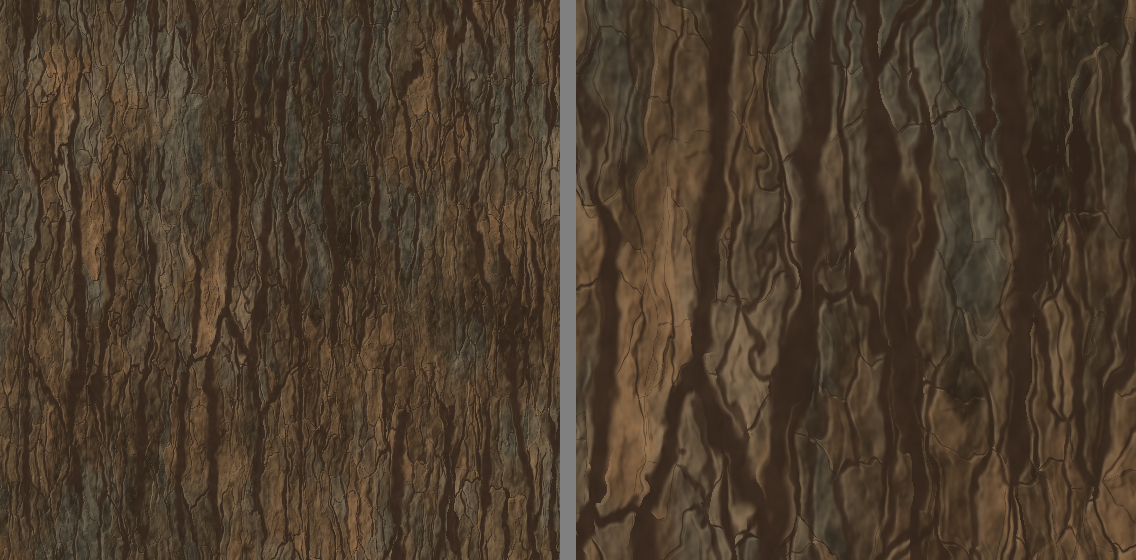
Left: the whole. Right: its middle third, enlarged.
Give the GLSL for this texture, as a Shadertoy shader.

```glsl
// Weathered tree bark: broken upright furrows between ragged flaky strips.
// Three sizes of stretched Voronoi cells give furrows, cracks and flakes;
// a height difference toward the light gives the relief.

#define PLATE_SCALE vec2(15.0, 2.7)
#define STRIP_SCALE vec2(25.0, 6.0)
#define FLAKE_SCALE vec2(47.0, 16.0)
#define FIBRE_SCALE vec2(95.0, 19.0)
#define FURROW_WIDTH 0.0062
#define RELIEF 2.5
#define LIGHT_STEP vec2(-0.0020, 0.0014)
#define FURROW_COLOR vec3(0.212, 0.154, 0.114)
#define OLIVE_COLOR vec3(0.310, 0.255, 0.182)
#define LICHEN_COLOR vec3(0.348, 0.330, 0.275)
#define RUST_COLOR vec3(0.410, 0.300, 0.200)
#define TAN_COLOR vec3(0.570, 0.485, 0.375)

float hash(vec2 p) {
    return fract(sin(dot(p, vec2(127.1, 311.7))) * 43758.5453);
}

float noise(vec2 p) {
    vec2 cell = floor(p), f = fract(p);
    f = f * f * (3.0 - 2.0 * f);
    float low = mix(hash(cell), hash(cell + vec2(1, 0)), f.x);
    float high = mix(hash(cell + vec2(0, 1)), hash(cell + vec2(1, 1)), f.x);
    return mix(low, high, f.y);
}

float fbm(vec2 p) {
    float sum = 0.0, amp = 0.57;
    for (int i = 0; i < 3; i++) {
        sum += amp * noise(p);
        p = p * 2.03 + vec2(17.3, 9.1);
        amp *= 0.5;
    }
    return sum;
}

// Bends cell borders broadly, then frays them finely
vec2 ragged(vec2 p) {
    vec2 bend = vec2(fbm(p * vec2(17.0, 8.0)), fbm(p * vec2(24.0, 13.0) + 31.7));
    vec2 fray = vec2(fbm(p * vec2(75.0, 42.0) + 3.0), fbm(p * vec2(80.0, 45.0) + 63.0));
    return p + (bend - 0.5) * vec2(0.030, 0.10) + (fray - 0.5) * vec2(0.013, 0.030);
}

// x: border distance in canvas units, y: uprightness of border, z: cell value
vec3 cells(vec2 q, vec2 scale) {
    vec2 s = q * scale, cell = floor(s);
    vec2 nearest = vec2(9.0), second = vec2(9.0);
    float id = 0.0;
    for (int y = -1; y <= 1; y++) {
        for (int x = -1; x <= 1; x++) {
            vec2 c = cell + vec2(x, y);
            vec2 r = c + 0.1 + 0.8 * vec2(hash(c), hash(c + 57.3)) - s;
            if (dot(r, r) < dot(nearest, nearest)) {
                second = nearest;
                nearest = r;
                id = hash(c + 11.9);
            } else if (dot(r, r) < dot(second, second)) {
                second = r;
            }
        }
    }
    vec2 across = (second - nearest) * scale;
    float gap = (dot(second, second) - dot(nearest, nearest)) / (2.0 * length(across));
    return vec3(gap, abs(across.x) / length(across), id);
}

// Dark opening along a border, pinched shut where the noise is low
float opening(vec3 c, float width, float pinch) {
    float w = width * mix(0.2, 1.0, pow(c.y, 4.0)) * 1.7 * smoothstep(0.28, 0.75, pinch);
    return 1.0 - smoothstep(0.45 * w, w + 0.0012, c.x + 0.0006);
}

// x: height, y: furrow, z: strip value, w: fibre
vec4 bark(vec2 p) {
    vec2 q = ragged(p);
    vec3 plate = cells(q, PLATE_SCALE);
    vec3 strip = cells(q + 3.7, STRIP_SCALE);
    vec3 flake = cells(q + 8.1, FLAKE_SCALE);
    float furrow = opening(plate, FURROW_WIDTH, noise(q * vec2(14.0, 6.0) + 4.0));
    furrow = max(furrow, opening(strip, 0.55 * FURROW_WIDTH, noise(q * vec2(19.0, 9.0) + 23.0)));
    furrow = max(furrow, 0.8 * opening(flake, 0.3 * FURROW_WIDTH, noise(q * vec2(21.0, 13.0) + 51.0)));

    float level = fbm(q * vec2(33.0, 10.0) + strip.z * 2.0) * 6.0;
    float terrace = (floor(level) + smoothstep(0.0, 0.16, fract(level))) / 6.0;
    float fibre = fbm(q * FIBRE_SCALE);
    float grain = fbm(p * vec2(110.0, 75.0));
    float height = 0.6 * terrace + 0.13 * flake.z + 0.1 * strip.z;
    height += 0.45 * fibre + 0.36 * grain - 0.16 * furrow;
    return vec4(height, furrow, 0.6 * strip.z + 0.4 * flake.z, fibre);
}

void mainImage(out vec4 fragColor, in vec2 fragCoord) {
    vec2 p = fragCoord / iResolution.y;
    vec4 b = bark(p);
    float relief = clamp((b.x - bark(p + LIGHT_STEP).x) * RELIEF, -0.7, 0.7);

    // Broad rust zones and upright lichen patches over olive bark
    float rust = smoothstep(0.40, 0.76, fbm(p * vec2(6.5, 4.0) + 5.0) + 0.3 * (b.z - 0.5));
    float lichen = smoothstep(0.47, 0.64, fbm(p * vec2(23.0, 7.5) + 40.0 + 0.5 * b.z));
    vec3 color = mix(OLIVE_COLOR, RUST_COLOR, 0.75 * rust);
    color = mix(color, LICHEN_COLOR, 0.8 * lichen * (1.0 - 0.5 * rust));

    // Plate tone, fibres and fine grain
    float grain = fbm(p * vec2(140.0, 95.0) + 8.0);
    float tone = 0.95 + 0.25 * (b.z - 0.5) + 0.7 * (b.w - 0.5) + 0.5 * (grain - 0.5);
    tone += 0.65 * (fbm(p * vec2(8.0, 4.5) + 90.0) - 0.5);
    color *= tone;

    // Lit flake edges, shaded edges and furrows
    color = mix(color, TAN_COLOR, 0.8 * max(relief, 0.0));
    color = mix(color, FURROW_COLOR, min(1.0, 1.7 * max(-relief, 0.0)));
    color = mix(color, FURROW_COLOR * (0.9 + 0.2 * grain), 0.94 * b.y);
    fragColor = vec4(max(color, FURROW_COLOR * 0.9), 1.0);
}
```
